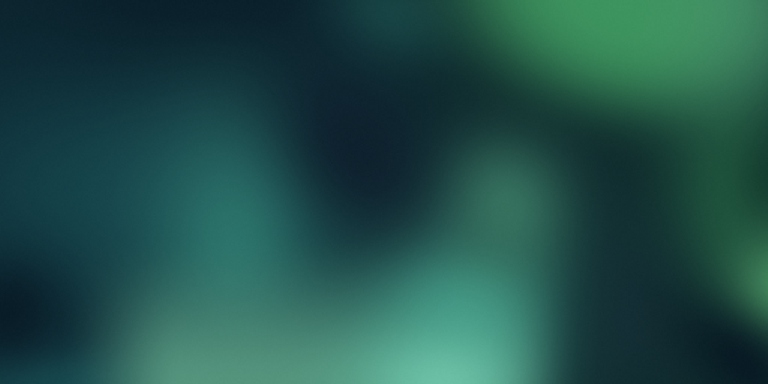
Write a Shadertoy shader that draws this background.

```glsl
// Squared distance from a rotated ellipse centre; 1.0 lies on its rim
float ellipse(vec2 p, vec2 centre, vec2 radii, float angle) {
    float c = cos(angle), s = sin(angle);
    vec2 d = p - centre;
    vec2 q = vec2(c * d.x + s * d.y, c * d.y - s * d.x) / radii;
    return dot(q, q);
}

float glow(vec2 p, vec2 centre, vec2 radii, float angle) {
    return exp(-ellipse(p, centre, radii, angle));
}

float hash(vec2 cell) {
    vec3 h = fract(cell.xyx * 0.1031);
    h += dot(h, h.yzx + 33.33);
    return fract((h.x + h.y) * h.z);
}

// Dim teal haze and shadows on the left
vec3 leftHaze(vec3 col, vec2 p) {
    vec3 night = vec3(0.03, 0.10, 0.145);
    col = mix(col, vec3(0.08, 0.26, 0.29), 0.95 * glow(p, vec2(0.25, 0.50), vec2(0.45, 0.32), 0.0));
    col = mix(col, night, 0.75 * glow(p, vec2(0.60, 0.99), vec2(0.40, 0.18), 0.0));
    col = mix(col, vec3(0.17, 0.45, 0.42), glow(p, vec2(0.61, 0.37), vec2(0.24, 0.35), 0.0));
    col = mix(col, vec3(0.10, 0.32, 0.34), 0.8 * glow(p, vec2(0.15, 0.0), vec2(0.30, 0.10), 0.0));
    return mix(col, night, 0.85 * glow(p, vec2(0.02, 0.19), vec2(0.13, 0.14), -0.5));
}

// Bright sage and mint swell along the bottom
vec3 mintSwell(vec3 col, vec2 p) {
    float band = smoothstep(0.15, 0.48, p.x) * (1.0 - smoothstep(1.22, 1.52, p.x));
    band *= 1.0 - smoothstep(0.0, 0.40, p.y);
    col = mix(col, vec3(0.33, 0.58, 0.49), band);
    col = mix(col, vec3(0.26, 0.61, 0.53), glow(p, vec2(1.20, 0.20), vec2(0.25, 0.25), 0.0));
    col = mix(col, vec3(0.22, 0.46, 0.38), 0.95 * glow(p, vec2(1.31, 0.46), vec2(0.17, 0.18), 0.0));
    return mix(col, vec3(0.44, 0.78, 0.67), 0.85 * glow(p, vec2(1.15, 0.0), vec2(0.20, 0.14), 0.0));
}

// Green light on the right, with a broad flat core at the top
vec3 greenLight(vec3 col, vec2 p) {
    col = mix(col, vec3(0.12, 0.33, 0.24), glow(p, vec2(1.90, 0.50), vec2(0.18, 0.35), 0.0));
    col = mix(col, vec3(0.07, 0.22, 0.17), 0.7 * glow(p, vec2(2.01, 0.53), vec2(0.09, 0.13), 0.0));
    float d = ellipse(p, vec2(1.66, 1.02), vec2(0.48, 0.31), -0.2);
    vec3 green = mix(vec3(0.24, 0.58, 0.37), vec3(0.27, 0.57, 0.41), smoothstep(1.6, 2.0, p.x));
    col = mix(col, green, exp(-d * d));
    return mix(col, vec3(0.27, 0.55, 0.37), 0.95 * glow(p, vec2(2.03, 0.25), vec2(0.13, 0.14), 0.0));
}

void mainImage(out vec4 fragColor, in vec2 fragCoord) {
    vec2 p = fragCoord / iResolution.y;
    vec3 col = mix(vec3(0.045, 0.14, 0.18), vec3(0.05, 0.15, 0.165), smoothstep(0.8, 1.3, p.x));

    col = leftHaze(col, p);
    col = mintSwell(col, p);

    // Navy pocket in the centre, with a teal veil above it
    col = mix(col, vec3(0.055, 0.13, 0.18), glow(p, vec2(0.93, 0.62), vec2(0.27, 0.17), -0.98));
    col = mix(col, vec3(0.10, 0.29, 0.29), 0.8 * glow(p, vec2(1.01, 0.97), vec2(0.17, 0.13), -0.5));

    col = greenLight(col, p);

    // Slate valley and dark corner at the lower right
    col = mix(col, vec3(0.085, 0.19, 0.22), 0.7 * glow(p, vec2(1.65, 0.18), vec2(0.16, 0.25), 0.0));
    col = mix(col, vec3(0.03, 0.10, 0.14), 0.95 * glow(p, vec2(1.93, 0.06), vec2(0.22, 0.11), -0.7));

    // Faint grain
    col += 0.008 * (hash(floor(p * 256.0)) - 0.5);
    fragColor = vec4(clamp(col, 0.0, 1.0), 1.0);
}
```
